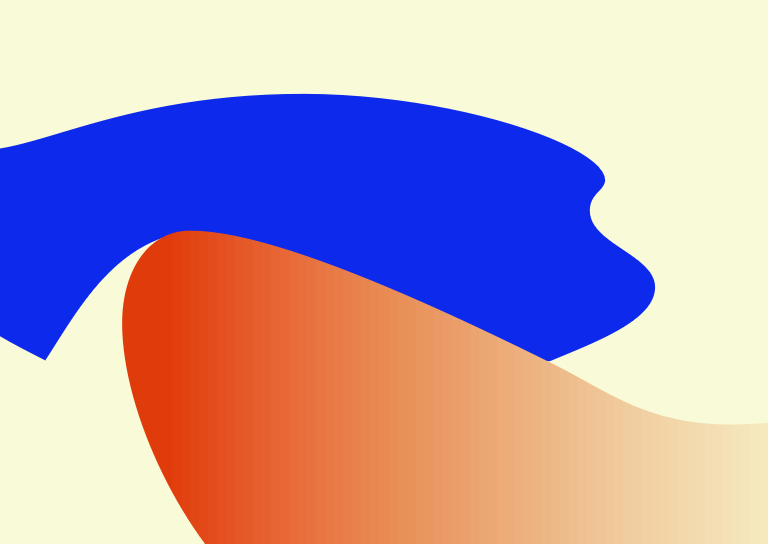
Write a WebGL 2 fragment shader that draws this background.

```glsl
#version 300 es
precision highp float;
// Flowing blue ribbon behind an orange wave that fades into a cream ground.

uniform vec2 u_resolution;
out vec4 outColor;

const int SEGMENTS = 24;
const vec3 CREAM = vec3(0.977, 0.982, 0.843);
const vec3 BLUE = vec3(0.047, 0.161, 0.925);

// A closed outline, traced curve by curve around one sample point.
struct Path {
    vec2 pen;       // current end of the outline
    float distSq;   // squared distance to the nearest edge
    float side;     // +1 outside, -1 inside
};

Path beginPath(vec2 start) {
    return Path(start, 1e6, 1.0);
}

vec2 bezier(vec2 a, vec2 b, vec2 c, vec2 d, float t) {
    float s = 1.0 - t;
    return s * s * s * a + 3.0 * s * t * (s * b + t * c) + t * t * t * d;
}

// Adds one straight edge: nearest distance and even-odd crossing test.
void addEdge(inout Path path, vec2 p, vec2 a, vec2 b) {
    vec2 edge = b - a;
    vec2 rel = p - a;
    vec2 gap = rel - edge * clamp(dot(rel, edge) / max(dot(edge, edge), 1e-12), 0.0, 1.0);
    path.distSq = min(path.distSq, dot(gap, gap));
    if ((a.y > p.y) != (b.y > p.y)) {
        float crossX = a.x + edge.x * (p.y - a.y) / edge.y;
        if (p.x < crossX) path.side = -path.side;
    }
}

// Adds a cubic from the pen to d, flattened into short edges.
void curveTo(inout Path path, vec2 uv, vec2 aspect, vec2 b, vec2 c, vec2 d) {
    vec2 last = path.pen;
    for (int i = 1; i <= SEGMENTS; i++) {
        vec2 next = bezier(path.pen, b, c, d, float(i) / float(SEGMENTS));
        addEdge(path, uv * aspect, last * aspect, next * aspect);
        last = next;
    }
    path.pen = d;
}

// Antialiased fill, one pixel wide at the edge.
float coverage(Path path, float pixel) {
    return clamp(0.5 - path.side * sqrt(path.distSq) / pixel, 0.0, 1.0);
}

Path ribbon(vec2 uv, vec2 aspect) {
    Path r = beginPath(vec2(0.0, 0.727));
    // long upper crest
    curveTo(r, uv, aspect, vec2(0.078, 0.745), vec2(0.189, 0.828), vec2(0.397, 0.8275));
    curveTo(r, uv, aspect, vec2(0.592, 0.8265), vec2(0.789, 0.732), vec2(0.788, 0.668));
    // notch and rounded tip
    curveTo(r, uv, aspect, vec2(0.786, 0.648), vec2(0.768, 0.644), vec2(0.768, 0.6125));
    curveTo(r, uv, aspect, vec2(0.768, 0.552), vec2(0.853, 0.531), vec2(0.853, 0.472));
    curveTo(r, uv, aspect, vec2(0.853, 0.411), vec2(0.775, 0.371), vec2(0.716, 0.336));
    // underside hidden by the wave, then the left hollow
    curveTo(r, uv, aspect, vec2(0.586, 0.336), vec2(0.299, 0.4465), vec2(0.215, 0.5645));
    curveTo(r, uv, aspect, vec2(0.138, 0.528), vec2(0.098, 0.4225), vec2(0.059, 0.3375));
    // lower tail, closed beyond the left border
    curveTo(r, uv, aspect, vec2(0.033, 0.356), vec2(0.013, 0.371), vec2(0.0, 0.382));
    curveTo(r, uv, aspect, vec2(-0.052, 0.419), vec2(-0.052, 0.714), vec2(0.0, 0.727));
    return r;
}

Path wave(vec2 uv, vec2 aspect) {
    Path w = beginPath(vec2(0.247, 0.576));
    // falling slope and shallow trough
    curveTo(w, uv, aspect, vec2(0.352, 0.5775), vec2(0.560, 0.443), vec2(0.716, 0.334));
    curveTo(w, uv, aspect, vec2(0.801, 0.275), vec2(0.853, 0.203), vec2(1.0, 0.223));
    // closed beyond the right and lower borders
    curveTo(w, uv, aspect, vec2(1.094, 0.236), vec2(1.094, -0.107), vec2(1.0, -0.107));
    curveTo(w, uv, aspect, vec2(0.7, -0.2), vec2(0.36, -0.178), vec2(0.267, 0.0));
    // left flank and rounded head
    curveTo(w, uv, aspect, vec2(0.206, 0.116), vec2(0.159, 0.280), vec2(0.159, 0.406));
    curveTo(w, uv, aspect, vec2(0.159, 0.502), vec2(0.193, 0.576), vec2(0.247, 0.576));
    return w;
}

float ramp(float from, float to, float x) {
    return clamp((x - from) / (to - from), 0.0, 1.0);
}

// Horizontal fade from red-orange to cream in fine vertical bands.
vec3 waveColor(float x, float bands) {
    float s = (floor(x * bands) + 0.5) / bands;
    vec3 color = vec3(0.880, 0.230, 0.040);
    color = mix(color, vec3(0.910, 0.430, 0.235), ramp(0.215, 0.39, s));
    color = mix(color, vec3(0.912, 0.540, 0.325), ramp(0.39, 0.50, s));
    color = mix(color, vec3(0.925, 0.675, 0.475), ramp(0.50, 0.66, s));
    color = mix(color, vec3(0.945, 0.810, 0.630), ramp(0.66, 0.83, s));
    return mix(color, vec3(0.965, 0.915, 0.755), ramp(0.83, 1.0, s));
}

void main() {
    vec2 uv = gl_FragCoord.xy / u_resolution;
    vec2 aspect = vec2(u_resolution.x / u_resolution.y, 1.0);
    float pixel = 1.0 / u_resolution.y;

    vec3 color = mix(CREAM, BLUE, coverage(ribbon(uv, aspect), pixel));
    color = mix(color, waveColor(uv.x, 85.0), coverage(wave(uv, aspect), pixel));
    outColor = vec4(color, 1.0);
}
```
